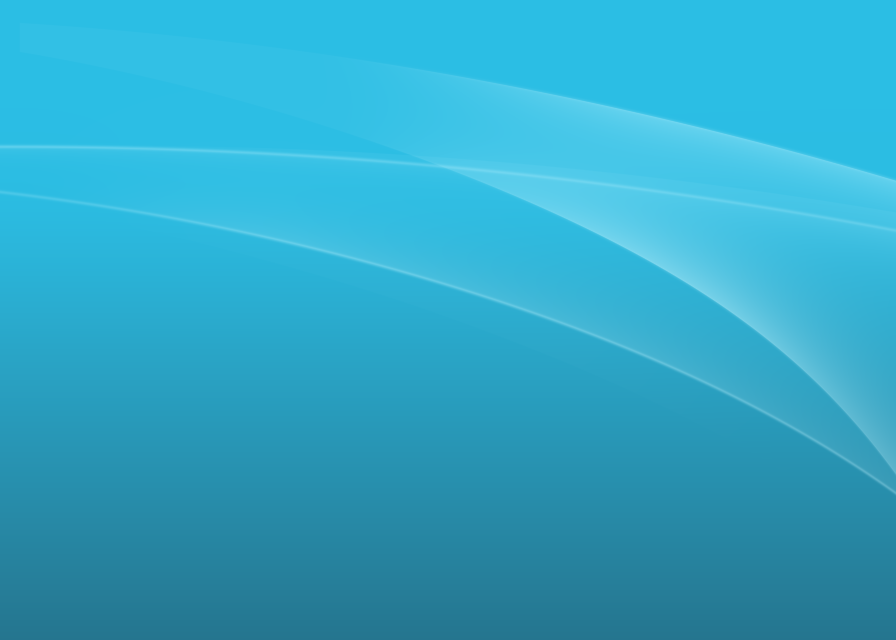
This background is drawn by a Shadertoy shader. Its source:

```glsl
const vec3 SKY = vec3(0.170, 0.745, 0.895);
const vec3 DEEP = vec3(0.145, 0.460, 0.560);
const vec3 LIGHT = vec3(0.760, 0.955, 1.000);
const float FADE_START = 0.32;    // depth where the backdrop begins to darken
const float VEIL_LEFT = 0.022;    // cut edge of the upper veil
const float VEIL_TINT = 0.045;
const float CREST_GLOW = 0.36;
const float SWEEP_GLOW = 0.48;
const float MIDDLE_GLOW = 0.12;
const float LOWER_GLOW = 0.20;
const float SHADE_TINT = 0.018;
const float LINE_WIDTH = 0.0028;

// Curves give the depth below the top edge, both axes in 0..1
float crestCurve(float x) { return 0.034 + x * (0.080 + 0.168 * x); }
float sweepCurve(float x) { return 0.076 + x * (0.222 + 0.307 * x) + 0.137 * pow(x, 8.0); }
float middleCurve(float x) { return 0.229 + x * (0.135 * x - 0.004); }
float lowerCurve(float x) { return 0.300 + x * (0.165 + 0.250 * x) + 0.056 * pow(x, 6.0); }

// Antialiased mask of the positive side
float side(float d) {
    float w = max(fwidth(d), 1e-5);
    return smoothstep(-0.7 * w, 0.7 * w, d);
}

// Sharp edge with light fading into the positive side
float glow(float d, float width) {
    return side(d) * exp(-max(d, 0.0) / width);
}

float line(float d) {
    float w = max(LINE_WIDTH, 0.7 * fwidth(d));
    return exp(-d * d / (w * w));
}

void addLight(inout vec3 color, float amount) {
    color = mix(color, LIGHT, clamp(amount, 0.0, 1.0));
}

void mainImage(out vec4 fragColor, in vec2 fragCoord) {
    vec2 uv = fragCoord / iResolution.xy;
    float x = uv.x;
    float depth = 1.0 - uv.y;

    // Signed depths, positive towards the lit side of each curve
    float crest = depth - crestCurve(x);
    float sweep = sweepCurve(x) - depth;
    float middle = depth - middleCurve(x);
    float lower = lowerCurve(x) - depth;

    // Backdrop with a softened start of the fade
    float fall = (depth - FADE_START) / (1.0 - FADE_START);
    fall = 0.5 * (fall + sqrt(fall * fall + 0.006));
    vec3 color = mix(SKY, DEEP, min(fall, 1.0));

    // Faint fold under the lower curve
    float fold = side(-lower) * side(lower + 0.015 + 0.07 * x);
    addLight(color, SHADE_TINT * fold * smoothstep(0.08, 0.3, x) * (1.0 - smoothstep(0.6, 0.9, x)));

    // Lower sheet
    float lowerFade = smoothstep(0.02, 0.35, x) * (1.0 - 0.35 * smoothstep(0.65, 1.0, x));
    addLight(color, LOWER_GLOW * lowerFade * glow(lower, 0.035 + 0.045 * x));
    addLight(color, line(lower) * mix(0.20, 0.28, smoothstep(0.0, 0.4, x)));

    // Upper veil between crest and sweep
    float veil = side(crest) * side(sweep) * side(x - VEIL_LEFT);
    addLight(color, VEIL_TINT * veil * (1.0 - 0.7 * smoothstep(0.5, 1.0, x)));
    float crestFade = smoothstep(0.34, 0.76, x);
    addLight(color, CREST_GLOW * crestFade * veil * glow(crest, 0.055));
    addLight(color, 0.14 * crestFade * line(crest));

    // Bright diagonal sweep
    float sweepFade = smoothstep(0.36, 0.74, x) * (1.0 - 0.4 * smoothstep(0.78, 1.0, x));
    addLight(color, SWEEP_GLOW * sweepFade * veil * glow(sweep, 0.045 + 0.06 * x * x));
    addLight(color, 0.12 * sweepFade * line(sweep));

    // Middle ribbon with a pale rim above it
    addLight(color, MIDDLE_GLOW * glow(middle, 0.012 + 0.025 * x));
    float rim = side(-middle) * side(middle + 0.028 * x);
    addLight(color, 0.06 * rim * smoothstep(0.1, 0.4, x));
    addLight(color, line(middle) * mix(0.28, 0.20, x));

    fragColor = vec4(color, 1.0);
}
```
